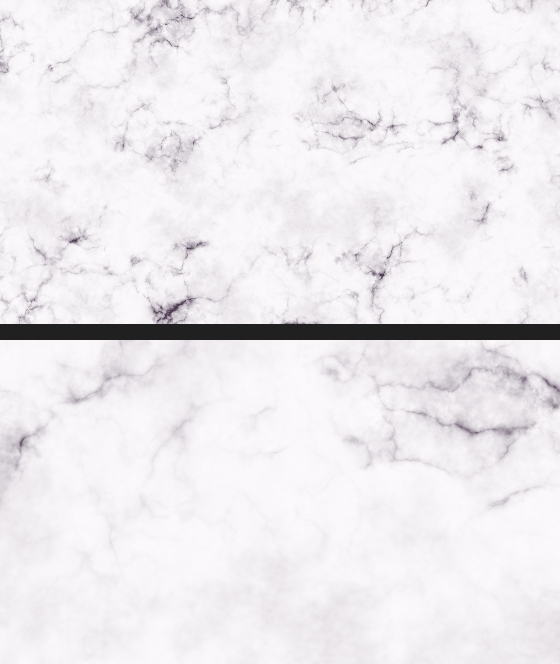
Top: the whole. Bottom: its middle third, enlarged.
Give the GLSL for this texture, as a WebGL 1 fragment shader.

```glsl
precision highp float;

uniform vec2 u_resolution;

const vec3 WHITE_STONE = vec3(0.984, 0.975, 0.983);
const vec3 PLUM_INK = vec3(0.24, 0.16, 0.26);

vec2 gradientAt(vec2 cell) {
  vec3 q = fract(cell.xyx * vec3(0.1031, 0.1030, 0.0973));
  q += dot(q, q.yzx + 33.33);
  float angle = 6.2832 * fract((q.x + q.y) * q.z);
  return vec2(cos(angle), sin(angle));
}

// Gradient noise, roughly -1 to 1
float gradientNoise(vec2 p) {
  vec2 cell = floor(p);
  vec2 f = p - cell;
  vec2 blend = f * f * f * (f * (f * 6.0 - 15.0) + 10.0);
  vec2 right = vec2(1.0, 0.0);
  vec2 up = vec2(0.0, 1.0);
  float a = dot(gradientAt(cell), f);
  float b = dot(gradientAt(cell + right), f - right);
  float c = dot(gradientAt(cell + up), f - up);
  float d = dot(gradientAt(cell + 1.0), f - 1.0);
  return 1.4 * mix(mix(a, b, blend.x), mix(c, d, blend.x), blend.y);
}

// Layered noise; roughness sets how strong the fine layers are
float fbm(vec2 p, float roughness) {
  float sum = 0.0;
  float amplitude = 0.5;
  for (int octave = 0; octave < 5; octave++) {
    sum += amplitude * gradientNoise(p);
    p = mat2(1.6, 1.2, -1.2, 1.6) * p + 17.3;
    amplitude *= roughness;
  }
  return sum;
}

// Jagged displacement that makes the cracks wander
vec2 crumple(vec2 p, float scale, float amount) {
  vec2 q = p * scale;
  return p + amount * vec2(fbm(q + 31.7, 0.6), fbm(q + 74.2, 0.6));
}

// Stretches features along the rising diagonal
vec2 alongGrain(vec2 p, float stretch) {
  vec2 grain = vec2(0.77, 0.64);
  return vec2(dot(p, grain) / stretch, dot(p, vec2(-grain.y, grain.x)));
}

// Soft peak where a field crosses zero
float crack(float field, float width) {
  return exp(-abs(field) / width);
}

float marbleInk(vec2 p) {
  // Pale clouding, mottling and mineral speckle
  float cloud = smoothstep(-0.08, 0.42, fbm(p * 4.2 + 5.1, 0.62));
  float mottle = fbm(p * 24.0 + 81.3, 0.75);
  float speckle = gradientNoise(p * 135.0);

  // Where veins gather, where they fade, and how they break up
  float cluster = smoothstep(0.03, 0.5, fbm(p * vec2(3.8, 4.8) + 42.6, 0.58));
  float thread = smoothstep(-0.06, 0.3, fbm(p * 2.6 + 63.4, 0.5));
  float wear = clamp(0.9 + 1.3 * mottle, 0.15, 1.9);

  // Long veins, crossing branches and hairline cracks
  vec2 bent = crumple(p, 5.0, 0.09);
  vec2 frayed = crumple(p, 11.0, 0.05);
  float longField = gradientNoise(alongGrain(bent, 1.5) * 3.6 + 11.2);
  float branchField = gradientNoise(bent * 6.5 + 27.8);
  float hairField = gradientNoise(frayed * 13.0 + 53.9);
  float longVein = crack(longField, 0.024);
  float branch = crack(branchField, 0.045);
  float hair = crack(hairField, 0.08);

  // Smoky stain around the gathered veins
  float stain = max(crack(longField, 0.2), crack(branchField, 0.22));

  float ink = 0.004 + 0.068 * cloud;
  ink += (0.036 * mottle + 0.014 * speckle) * (0.35 + cloud + cluster);
  ink += wear * stain * (0.018 * thread + cluster * (0.05 + 0.13 * cluster));
  ink += wear * longVein * (0.015 + 0.23 * thread + 0.46 * cluster);
  ink += wear * branch * (0.012 + 0.09 * thread + 0.38 * cluster);
  ink += wear * hair * (0.015 + 0.04 * thread + 0.28 * cluster);
  return clamp(ink, 0.0, 0.9);
}

void main() {
  vec2 p = gl_FragCoord.xy / u_resolution.y;
  gl_FragColor = vec4(mix(WHITE_STONE, PLUM_INK, marbleInk(p)), 1.0);
}
```
